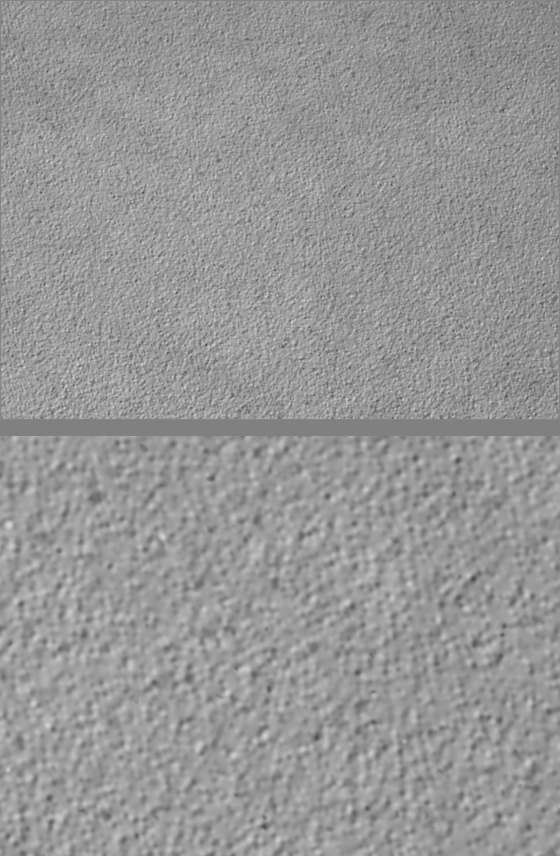
Top: the whole. Bottom: its middle third, enlarged.
This texture is drawn by a WebGL 2 fragment shader. Its source:

```glsl
#version 300 es
precision highp float;
// Fine grey cement plaster: soft cellular grains embossed by slanting light,
// with clustered dark pits, rare bright specks, faint scratches and broad
// shading from layered sines, inside a thin darker rim.

uniform vec2 u_resolution;
out vec4 fragColor;

const vec2 LIGHT_DIR = vec2(-0.83, 0.56);
const float RIM_TONE = 0.52;

vec3 hash3(vec2 cell, float seed) {
    vec3 q = fract((cell.xyx + seed) * vec3(0.1031, 0.1030, 0.0973));
    q += dot(q, q.yxz + 33.33);
    return fract((q.xxy + q.yzz) * q.zyx);
}

// Sum of one soft bump or dent per cell, centred on zero.
float grains(vec2 p, float seed) {
    vec2 cell = floor(p);
    vec2 local = p - cell;
    float total = 0.0;
    for (int y = -1; y <= 1; y++) {
        for (int x = -1; x <= 1; x++) {
            vec2 offset = vec2(x, y);
            vec3 h = hash3(cell + offset, seed);
            vec2 d = offset + h.xy - local;
            total += exp(-5.0 * dot(d, d)) * (h.z - 0.5);
        }
    }
    return 1.55 * total;
}

// Height difference along the light direction.
float emboss(vec2 p, float scale, float reach, float seed) {
    vec2 d = 0.5 * reach * LIGHT_DIR;
    return grains((p - d) * scale, seed) - grains((p + d) * scale, seed);
}

// Soft dots in a share of the cells, with radii between two limits.
float dots(vec2 p, float share, vec2 radii, float seed) {
    vec2 cell = floor(p);
    vec2 local = p - cell;
    float cover = 0.0;
    for (int y = -1; y <= 1; y++) {
        for (int x = -1; x <= 1; x++) {
            vec2 offset = vec2(x, y);
            vec3 place = hash3(cell + offset, seed);
            vec3 kind = hash3(cell + offset, seed + 57.0);
            float radius = mix(radii.x, radii.y, kind.y * kind.y);
            float d = length(offset + place.xy - local);
            float dotCover = 1.0 - smoothstep(radius * 0.2, radius * 1.5, d);
            cover = max(cover, dotCover * step(kind.x, share) * mix(0.4, 1.0, kind.z));
        }
    }
    return cover;
}

float segmentDistance(vec2 p, vec2 a, vec2 b) {
    vec2 ab = b - a;
    return length(p - a - ab * clamp(dot(p - a, ab) / dot(ab, ab), 0.0, 1.0));
}

// Short slanting scratches at random places.
float scratches(vec2 p, vec2 size) {
    float cover = 0.0;
    for (int i = 0; i < 7; i++) {
        vec3 h = hash3(vec2(float(i), 4.0), 11.0);
        float angle = mix(0.4, 2.5, h.z);
        vec2 start = h.xy * size;
        vec2 end = start + 0.07 * vec2(cos(angle), sin(angle));
        cover = max(cover, 1.0 - smoothstep(0.0005, 0.004, segmentDistance(p, start, end)));
    }
    return cover;
}

// Wide tonal drift, mottling and faint level trowel bands near the top.
float shading(vec2 p, vec2 uv) {
    float tone = 0.611 - 0.040 * smoothstep(0.45, 1.0, uv.x);
    tone -= 0.028 * smoothstep(0.55, 1.0, uv.y);
    tone += 0.007 * sin(p.x * 7.0 + 2.0 * sin(p.y * 5.0)) * sin(p.y * 9.0 + 1.3);
    tone += 0.028 * grains(p * 13.0, 7.0) + 0.028 * grains(p * 29.0, 13.0);
    float bands = sin(p.y * 95.0 + 1.5 * sin(p.x * 4.0)) + sin(p.y * 61.0 - p.x * 3.0);
    return tone + 0.005 * bands * smoothstep(0.7, 0.95, uv.y);
}

void main() {
    vec2 p = gl_FragCoord.xy / u_resolution.y;
    vec2 size = vec2(u_resolution.x / u_resolution.y, 1.0);
    vec2 uv = p / size;

    // Grain relief, coarser toward the bottom, with deeper shadows than lights.
    float fine = emboss(p, 165.0, 0.0042, 3.0);
    float coarse = emboss(p, 98.0, 0.0048, 19.0);
    float relief = fine + mix(0.85, 0.40, uv.y) * coarse;
    relief *= relief < 0.0 ? 1.10 : 0.93;
    float tone = shading(p, uv) + 0.152 * mix(1.08, 0.90, uv.y) * relief;

    // Pits gather in patches and have slightly uneven outlines.
    float patches = clamp(0.5 + grains(p * 9.0, 41.0), 0.0, 1.0);
    vec2 uneven = p + 0.004 * vec2(grains(p * 110.0, 71.0), grains(p * 110.0, 83.0));
    float pits = dots(uneven * 66.0, mix(0.06, 0.36, patches), vec2(0.15, 0.36), 29.0);
    tone -= 0.150 * pits;

    // Broken scratches and rare bright mineral specks.
    float breaks = smoothstep(-0.15, 0.15, grains(p * 60.0, 97.0));
    tone -= 0.080 * scratches(uneven, size) * breaks;
    tone += 0.200 * dots(p * 60.0, 0.006, vec2(0.12, 0.24), 61.0);

    // Thin rim.
    vec2 inset = min(p, size - p);
    tone = mix(RIM_TONE, tone, smoothstep(0.0015, 0.0038, min(inset.x, inset.y)));
    fragColor = vec4(vec3(clamp(tone, 0.0, 1.0)), 1.0);
}
```
